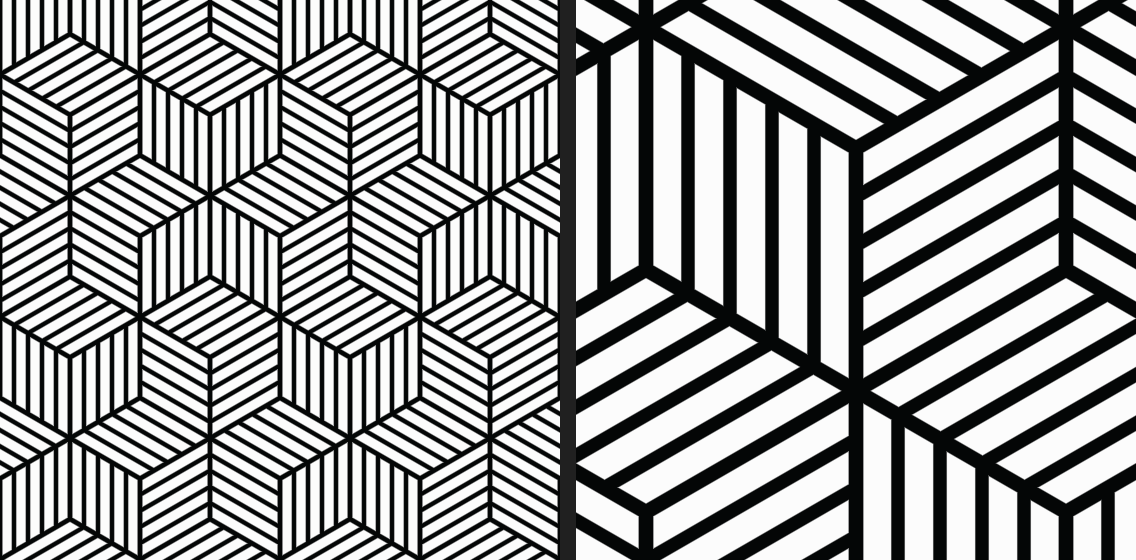
Left: the whole. Right: its middle third, enlarged.
This pattern is drawn by a WebGL 1 fragment shader. Its source:

```glsl
precision highp float;
// Tumbling cubes in black line work, each face hatched parallel to one of its edges.

uniform vec2 u_resolution;

const float ROOT3 = 1.7320508;
const float CUBES_ACROSS = 4.0;
const float STRIPES_PER_FACE = 5.0;
const float STRIPE_HALF_WIDTH = 0.0322;
const float EDGE_HALF_WIDTH = 0.0350;
const float BASELINE = 0.008;
const vec3 PAPER = vec3(0.99);
const vec3 INK = vec3(0.016, 0.022, 0.024);

// Unit normals of the three line directions
const vec2 UPRIGHT = vec2(1.0, 0.0);
const vec2 RISING = vec2(-0.5, 0.5 * ROOT3);
const vec2 FALLING = vec2(0.5, 0.5 * ROOT3);

// Distance to the nearest of many parallel lines
float lineDistance(float x, float pitch) {
  return abs(fract(x / pitch + 0.5) - 0.5) * pitch;
}

// Index of the nearest centre in a rectangular lattice
vec2 nearestIndex(vec2 p, vec2 spacing) {
  return floor(p / spacing + 0.5);
}

float inkCoverage(float dist, float halfWidth, float blur) {
  return 1.0 - smoothstep(halfWidth - blur, halfWidth + blur, dist);
}

// Ink on a face whose hatching has one normal and whose other edges have another
float faceInk(vec2 p, vec2 hatchNormal, vec2 crossNormal, float blur) {
  float along = dot(p, hatchNormal);
  float hatch = lineDistance(along, 1.0 / STRIPES_PER_FACE);
  float edge = min(lineDistance(along, 1.0), lineDistance(dot(p, crossNormal), 1.0));
  return max(inkCoverage(hatch, STRIPE_HALF_WIDTH, blur),
             inkCoverage(edge, EDGE_HALF_WIDTH, blur));
}

// Pick the face under p, then the hatch direction for this kind of cube
float cubeInk(vec2 p, bool oddRow, bool oddCube, float blur) {
  vec2 slant = p.x < 0.0 ? FALLING : RISING;
  bool slanted = p.x < 0.0 ? oddRow == oddCube : oddCube;
  vec2 hatch = slanted ? slant : UPRIGHT;
  vec2 other = slanted ? UPRIGHT : slant;
  if (p.y * ROOT3 > abs(p.x)) {
    hatch = oddRow ? RISING : FALLING;
    other = oddRow ? FALLING : RISING;
  }
  return faceInk(p, hatch, other, blur);
}

void main() {
  // One cube is two units wide
  float scale = 2.0 * CUBES_ACROSS / min(u_resolution.x, u_resolution.y);
  vec2 p = gl_FragCoord.xy * scale - vec2(0.0, 2.0 / ROOT3 + BASELINE);

  // The hexagon grid is two interleaved rectangular lattices
  vec2 spacing = vec2(2.0, 2.0 * ROOT3);
  vec2 halfStep = 0.5 * spacing;
  vec2 evenIndex = nearestIndex(p, spacing);
  vec2 oddIndex = nearestIndex(p - halfStep, spacing);
  vec2 evenLocal = p - evenIndex * spacing;
  vec2 oddLocal = p - halfStep - oddIndex * spacing;

  bool oddRow = dot(oddLocal, oddLocal) < dot(evenLocal, evenLocal);
  vec2 local = oddRow ? oddLocal : evenLocal;
  vec2 index = oddRow ? oddIndex : evenIndex;
  bool oddCube = mod(index.x + index.y, 2.0) > 0.5;

  float ink = cubeInk(local, oddRow, oddCube, 0.9 * scale);
  gl_FragColor = vec4(mix(PAPER, INK, ink), 1.0);
}
```
